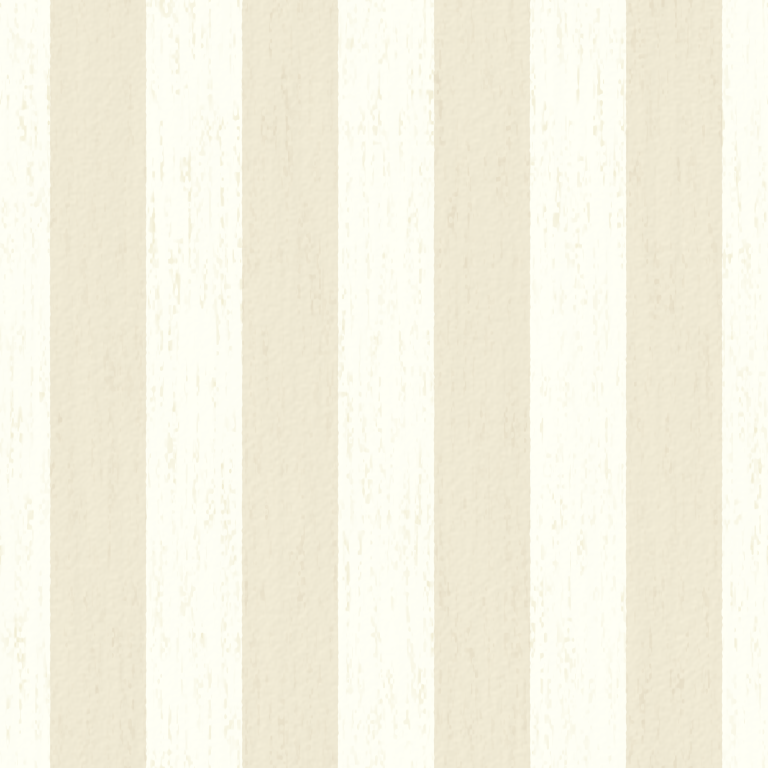
This pattern is drawn by a WebGL 1 fragment shader. Its source:

```glsl
precision highp float;
// Four broad beige stripes on cream, with embossed grain and fine vertical thread flecks.

uniform vec2 u_resolution;

const float STRIPES = 4.0;
const float STRIPE_CENTER = 0.511;   // within one repeat
const float STRIPE_HALF = 0.25;      // half width, in repeats

const vec3 CREAM = vec3(0.998, 0.998, 0.957);
const vec3 BEIGE = vec3(0.938, 0.914, 0.830);
const vec3 CREAM_FLECK = vec3(0.945, 0.925, 0.820);
const vec3 BEIGE_FLECK = vec3(0.885, 0.845, 0.750);

float hash(vec2 p) {
  return fract(sin(dot(p, vec2(127.1, 311.7))) * 43758.5453);
}

// Value noise that wraps over the unit square; cells must be whole numbers.
float noise(vec2 uv, vec2 cells, float seed) {
  vec2 p = uv * cells;
  vec2 i = floor(p);
  vec2 f = p - i;
  f = f * f * (3.0 - 2.0 * f);
  vec2 a = mod(i, cells) + seed;
  vec2 b = mod(i + 1.0, cells) + seed;
  return mix(mix(hash(a), hash(vec2(b.x, a.y)), f.x),
             mix(hash(vec2(a.x, b.y)), hash(b), f.x), f.y);
}

// Coverage of the beige stripes, with a slightly rough edge.
float stripeMask(vec2 uv, float pixel) {
  float rough = (noise(uv, vec2(8.0, 220.0), 3.7) - 0.5) * 0.0016;
  float x = fract(uv.x * STRIPES - STRIPE_CENTER + 0.5) - 0.5;
  float d = (abs(x) - STRIPE_HALF) / STRIPES + rough;
  return 1.0 - smoothstep(-0.7 * pixel, 0.7 * pixel, d);
}

// Broken vertical threads: long streaks cut into specks, denser in patches.
float threadFlecks(vec2 uv, float seed) {
  float streak = smoothstep(0.50, 0.90, noise(uv, vec2(190.0, 18.0), seed));
  float speck = smoothstep(0.42, 0.80, noise(uv, vec2(300.0, 150.0), seed + 5.3));
  float patches = noise(uv, vec2(14.0, 7.0), seed + 9.1);
  return streak * speck * mix(0.35, 1.0, patches);
}

float grainHeight(vec2 uv) {
  return 0.6 * noise(uv, vec2(150.0, 150.0), 11.3)
       + 0.4 * noise(uv, vec2(260.0, 260.0), 17.9);
}

// Relief of the grain, lit from the upper left.
float emboss(vec2 uv, float stepSize) {
  vec2 d = vec2(-stepSize, stepSize);
  return grainHeight(uv - d) - grainHeight(uv + d);
}

void main() {
  vec2 uv = gl_FragCoord.xy / u_resolution;
  float stripe = stripeMask(uv, 1.0 / u_resolution.x);
  vec3 color = mix(CREAM, BEIGE, stripe);

  // Thread flecks: clearer on cream, fainter on beige
  float flecks = threadFlecks(uv, 1.3) + 0.6 * threadFlecks(uv, 23.7);
  vec3 fleckColor = mix(CREAM_FLECK, BEIGE_FLECK, stripe);
  color = mix(color, fleckColor, min(flecks, 1.0) * mix(0.85, 0.6, stripe));

  // Grain and soft vertical shading
  color += emboss(uv, 0.0013) * mix(0.008, 0.030, stripe);
  color += (noise(uv, vec2(120.0, 6.0), 31.1) - 0.5) * mix(0.006, 0.010, stripe);

  gl_FragColor = vec4(clamp(color, 0.0, 1.0), 1.0);
}
```
